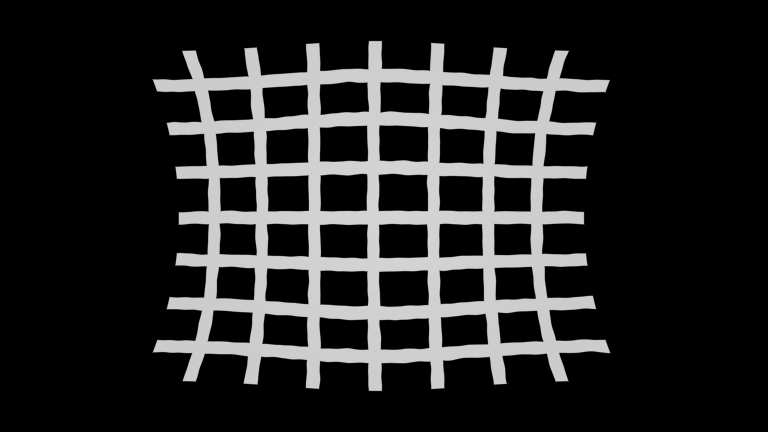
A Shadertoy shader for this pattern:

```glsl
const vec3 BACKGROUND = vec3(0.0);
const vec3 BAR_CENTER = vec3(0.83);
const vec3 BAR_EDGE = vec3(0.80);
const float COLUMN_STEP = 0.1444;
const float ROW_STEP = 0.1;

float hash(vec2 cell) {
    return fract(sin(dot(cell, vec2(127.1, 311.7))) * 43758.545);
}

// Gradient noise along one line, with a separate seed per line
float gradientNoise(float t, float seed) {
    float cell = floor(t);
    float f = t - cell;
    float left = (hash(vec2(cell, seed)) * 2.0 - 1.0) * f;
    float right = (hash(vec2(cell + 1.0, seed)) * 2.0 - 1.0) * (f - 1.0);
    return mix(left, right, f * f * f * (f * (f * 6.0 - 15.0) + 10.0));
}

float bulge(float x) {
    float t = (x + 0.017) / 0.29;
    return exp(-t * t);
}

// Outer columns bow inward near the middle height
float columnX(float index, float y) {
    float pinch = 1.0 - pow(abs(y) / 0.387, 2.4);
    float shift = -0.0055 * exp(-0.4 * index * index) * max(pinch, 0.2);
    return -0.0195 + COLUMN_STEP * index - 0.0067 * index * abs(index) * pinch + shift;
}

// Rows bow away from the middle row
float rowY(float index, float x) {
    float lift = 0.0125 * sign(index) * min(abs(index), 2.0);
    return ROW_STEP * index + lift * bulge(x) - 0.004 * exp(-2.0 * index * index);
}

// Signed distance to a bar with slightly uneven edges
float barDistance(float offset, float along, float halfWidth, float seed) {
    float sway = 0.004 * gradientNoise(along * 18.0, seed);
    float swell = 0.003 * gradientNoise(along * 30.0, seed + 20.0);
    return abs(offset + sway) - halfWidth - swell;
}

float gridDistance(vec2 p) {
    float columns = 1.0;
    float rows = 1.0;
    float columnWidth = 0.0138 + 0.0015 * smoothstep(0.15, 0.38, abs(p.y));
    float rowWidth = 0.0142 + 0.0016 * bulge(p.x);
    for (int i = -3; i <= 3; i++) {
        float index = float(i);
        columns = min(columns, barDistance(p.x - columnX(index, p.y), p.y, columnWidth, index + 5.0));
        rows = min(rows, barDistance(p.y - rowY(index, p.x), p.x, rowWidth, index + 55.0));
    }
    // Trim the free ends along curved borders
    float columnEnd = abs(p.y) - 0.380 - 0.025 * bulge(p.x);
    float rowEnd = abs(p.x + 0.006) - 0.469 - 0.605 * p.y * p.y;
    return min(max(columns, columnEnd), max(rows, rowEnd));
}

void mainImage(out vec4 fragColor, in vec2 fragCoord) {
    vec2 p = (fragCoord - 0.5 * iResolution.xy) / iResolution.y;
    float edge = 0.8 / iResolution.y;
    float coverage = 1.0 - smoothstep(-edge, edge, gridDistance(p));
    vec3 barColor = mix(BAR_CENTER, BAR_EDGE, smoothstep(0.0, 0.5, length(p)));
    fragColor = vec4(mix(BACKGROUND, barColor, coverage), 1.0);
}
```
